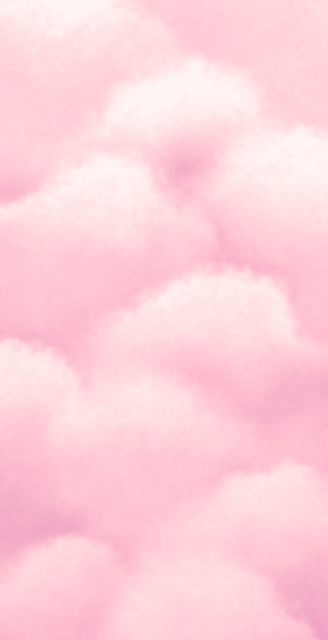
This texture is drawn by a Shadertoy shader. Its source:

```glsl
float hash(vec2 p) {
    return fract(sin(dot(p, vec2(127.1, 311.7))) * 43758.5);
}

float noise(vec2 p) {
    vec2 i = floor(p), f = fract(p);
    f = f * f * (3.0 - 2.0 * f);
    return mix(mix(hash(i), hash(i + vec2(1, 0)), f.x),
               mix(hash(i + vec2(0, 1)), hash(i + vec2(1, 1)), f.x), f.y);
}

float fbm(vec2 p) {
    float sum = 0.0, amp = 0.5;
    for (int i = 0; i < 5; i++) {
        sum += amp * noise(p);
        p = mat2(1.6, 1.2, -1.2, 1.6) * p + 7.3;
        amp *= 0.5;
    }
    return sum;
}

float smoothMin(float a, float b, float k) {
    float h = max(k - abs(a - b), 0.0) / k;
    return min(a, b) - 0.25 * h * h * k;
}

// One large lobe with a lower, smaller lobe on either side
float puffDistance(vec2 p, float r) {
    float middle = length(p * vec2(0.9, 1.0)) - r;
    float left = length(p + vec2(0.95, 0.4) * r) - 0.7 * r;
    float right = length(p - vec2(1.0, -0.5) * r) - 0.75 * r;
    return smoothMin(middle, smoothMin(left, right, 0.04), 0.05);
}

// Mauve shadows through rose to a warm white
vec3 candyColor(float light) {
    float x = light - 0.67;
    return vec3(mix(0.95, 1.0, smoothstep(0.65, 0.78, light)),
                light,
                0.78 + 0.35 * x + 0.8 * x * x);
}

void mainImage(out vec4 fragColor, in vec2 fragCoord) {
    vec2 uv = fragCoord / iResolution.y;
    float width = iResolution.x / iResolution.y;

    // Billowing outline plus fine wispy fuzz
    vec2 billow = vec2(fbm(uv * 8.0), fbm(uv * 8.0 + 31.0)) - 0.48;
    vec2 fuzz = vec2(fbm(uv * 75.0), fbm(uv * 75.0 + 17.0)) - 0.48;
    vec2 p = uv + 0.1 * billow + 0.02 * fuzz;

    float light = 0.755 + 0.07 * uv.y + 0.1 * (fbm(uv * 4.0 + 3.0) - 0.48);

    // Puffs stacked from the far top to the near bottom
    for (int i = 0; i < 10; i++) {
        float n = float(i);
        float r = 0.09 + 0.065 * hash(vec2(n, 4.0));
        float top = 1.02 - 0.105 * n + 0.045 * sin(2.1 * n + 1.5);
        vec2 center = vec2(width * fract(0.15 + 0.382 * n), top - r);
        float d = puffDistance(p - center, r);
        float depth = top - p.y;

        // Mauve crevice behind the upper rim
        float crevice = exp(-max(d, 0.0) / 0.045)
                      * smoothstep(-0.06, 0.06, p.y - center.y + 0.5 * r)
                      * smoothstep(0.4, 0.8, noise(uv * 6.0 + n * 3.7));
        light -= 0.085 * crevice;

        // Bright crown that melts into the pink below
        float soft = mix(0.006, 0.04, noise(uv * 7.0 + n * 5.1));
        float cover = (1.0 - smoothstep(-soft, soft, d))
                    * (1.0 - smoothstep(0.07, 0.27, depth));
        float crown = 0.86 + 0.1 * top;
        float body = 0.79 + 0.04 * top;
        float puff = mix(crown, body, smoothstep(0.0, 0.2, depth));
        light = mix(light, puff, 0.92 * cover);
    }

    // Wider tonal range, paler toward the top
    light = 0.81 + 1.3 * (light - 0.814) + 0.03 * (uv.y - 0.5);

    // Cottony mottling and fibre grain, roughest on the pale crowns
    float rough = mix(0.8, 1.4, smoothstep(0.78, 0.92, light));
    light += 0.05 * (fbm(uv * 18.0 + 9.0) - 0.48);
    light += 0.04 * rough * (fbm(uv * vec2(90.0, 120.0)) - 0.48);
    light += 0.02 * rough * (noise(uv * 260.0) - 0.5);

    fragColor = vec4(candyColor(clamp(light, 0.63, 0.965)), 1.0);
}
```
